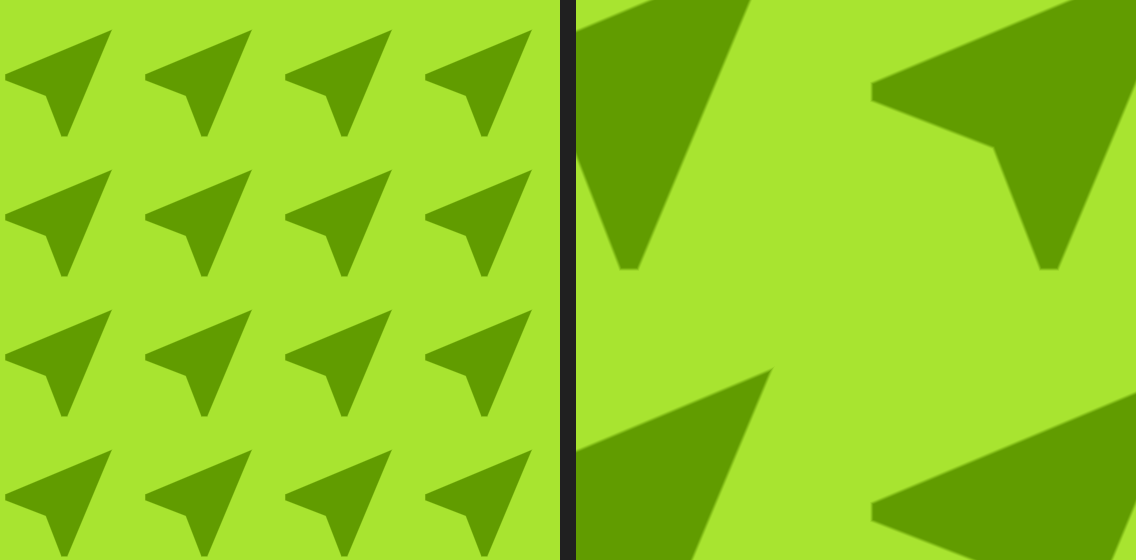
Left, the full canvas; right, a detail of the centre.
Write a WebGL 2 fragment shader that draws this pattern.

```glsl
#version 300 es
precision highp float;
// Flat navigation arrows pointing up and right, one per cell of a square grid.
// Each arrow is mirror symmetric about its diagonal, so the cell is folded
// there and one convex half is cut out by three half-planes.

#define REPEATS 4.0                    // cells across and down
#define ARROW_SIZE 0.7615              // arrow box, in cells
#define ARROW_CORNER vec2(0.0375, 0.0255) // lower left of the box, in cells
#define WING_TOP 0.5817                // upper end of the blunt wing tip
#define WING_BOTTOM 0.5272             // lower end of the blunt wing tip
#define NOTCH 0.38                     // inner corner, on the diagonal
#define EDGE_SOFTNESS 0.0028           // edge blend, in canvas widths
#define GROUND_COLOR vec3(0.66, 0.895, 0.19)
#define ARROW_COLOR vec3(0.38, 0.61, 0.0)

uniform vec2 u_resolution;
out vec4 fragColor;

// Signed distance to the line through a and b, positive on its left.
float lineDistance(vec2 p, vec2 a, vec2 b) {
    vec2 along = normalize(b - a);
    return dot(p - a, vec2(-along.y, along.x));
}

// Signed distance to the arrow in the unit square, negative inside.
float arrowDistance(vec2 p) {
    vec2 q = vec2(min(p.x, p.y), max(p.x, p.y));
    float outerEdge = lineDistance(q, vec2(0.0, WING_TOP), vec2(1.0));
    float innerEdge = lineDistance(q, vec2(NOTCH), vec2(0.0, WING_BOTTOM));
    return max(max(outerEdge, innerEdge), -q.x);
}

void main() {
    // Position inside the repeating cell
    vec2 cell = fract(gl_FragCoord.xy / u_resolution * REPEATS);

    // Arrow distance in canvas widths
    float dist = arrowDistance((cell - ARROW_CORNER) / ARROW_SIZE);
    dist *= ARROW_SIZE / REPEATS;

    // Blend over at least one pixel
    float blend = max(EDGE_SOFTNESS, 1.0 / min(u_resolution.x, u_resolution.y));
    float coverage = 1.0 - smoothstep(-0.5 * blend, 0.5 * blend, dist);
    fragColor = vec4(mix(GROUND_COLOR, ARROW_COLOR, coverage), 1.0);
}
```
